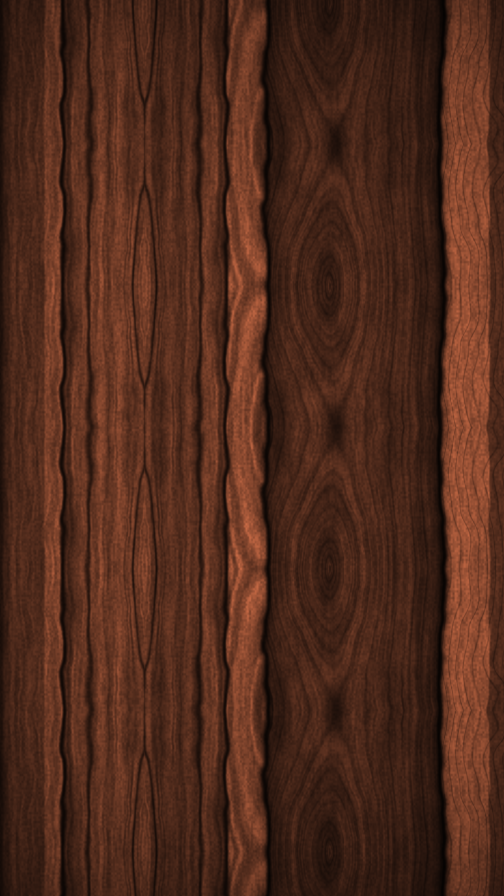
A Shadertoy shader for this texture:

```glsl
// Dark rosewood veneer: mirrored vertical planks with knots, wavy creases and fine grain.

float hash(vec2 p) {
    p = fract(p * vec2(0.1031, 0.1137));
    p += dot(p, p.yx + 33.33);
    return fract((p.x + p.y) * p.x * 7.31);
}

float noise(vec2 p) {
    vec2 i = floor(p), f = fract(p);
    f = f * f * (3.0 - 2.0 * f);
    return mix(mix(hash(i), hash(i + vec2(1, 0)), f.x),
               mix(hash(i + vec2(0, 1)), hash(i + vec2(1, 1)), f.x), f.y);
}

// Dark groove: multiplier that dips at distance zero
float crease(float dist, float width, float depth) {
    return 1.0 - depth * exp(-dist * dist / (width * width));
}

float edge(float at, float x) {
    return smoothstep(at - 0.003, at + 0.003, x);
}

// Straight-grained panel, folded about a vertical seam
float seamPanel(float x, float v, float wobble) {
    float d = abs(x - 0.287);
    float bulge = 0.021 * smoothstep(1.0, 0.1, v);
    float s = d - bulge * exp(-d * 14.0) + wobble;
    float tone = mix(0.32, 0.47, edge(0.088, x));
    tone = mix(tone, 0.42, edge(0.127, x));
    tone = mix(tone, 0.33, edge(0.3, x));
    tone = mix(tone, 0.43, edge(0.398, x));
    tone = mix(tone, 0.53, edge(0.447, x));

    float streaks = 0.5 * noise(vec2(s * 95.0 + 20.0, v * 1.2))
                  + 0.5 * noise(vec2(s * 210.0 + 50.0, v * 2.5));

    // Half rings growing from the right border at each waist
    vec2 r = vec2((x - 0.525) / 0.055, (1.0 - v) / 0.85);
    float ring = length(r) + wobble * 8.0;
    float arcs = noise(vec2(ring * 9.0, 4.0 + v));
    float inArcs = edge(0.452, x);
    tone *= 0.62 + 0.72 * mix(streaks, arcs * 0.7 + streaks * 0.3, inArcs);
    tone *= 1.0 - 0.4 * inArcs * smoothstep(0.5, 0.32, ring);

    tone *= crease(s - 0.004, 0.004, 0.6);
    tone *= crease(s - 0.028, 0.003, 0.25);
    tone *= crease(s - 0.11, 0.005, 0.6);
    tone *= crease(s - 0.16, 0.005, 0.75);
    tone *= crease(s - 0.152, 0.014, 0.2);
    return tone * crease(x, 0.012, 0.6);
}

// Dark plank: saddle-shaped rings make a chain of pinched knots
float knotPanel(float x, float v, float wobble) {
    float dx = x - 0.65 - 0.02 * v * v + wobble * 0.6;
    float knot = 0.5 - 0.5 * cos(3.14159 * v);
    float field = pow(abs(dx) / 0.08, 1.7) + knot;
    float ring = sqrt(field);
    float bands = 0.6 * noise(vec2(ring * 15.0 + 3.0, v * 0.9))
                + 0.4 * noise(vec2(ring * 34.0, v * 2.0));
    float tone = mix(0.29, 0.25, smoothstep(0.05, 0.13, abs(dx)));
    tone *= 0.62 + 0.76 * bands;
    tone *= 1.0 - 0.38 * smoothstep(0.17, 0.05, field);
    vec2 waist = vec2(dx / 0.022, (1.0 - v) / 0.17);
    tone *= 1.0 - 0.5 * exp(-dot(waist, waist));
    return tone * (0.85 + 0.3 * noise(vec2(x * 25.0, v * 5.0)));
}

// Bright plank with thin meandering contours
float brightPanel(float x, float v, float wobble) {
    float contour = x * 58.0 + 2.2 * noise(vec2(x * 14.0, v * 4.5)) + wobble * 30.0;
    float line = abs(fract(contour) - 0.5);
    float tone = 0.55 + 0.12 * noise(vec2(contour * 2.5, v * 2.0));
    tone *= crease(line, 0.09, 0.22);
    return tone * mix(1.0, 0.55, edge(0.968, x + wobble));
}

void mainImage(out vec4 fragColor, in vec2 fragCoord) {
    vec2 uv = fragCoord / iResolution.xy;
    float x = uv.x;

    // Mirrored vertical repeat: 0 at knot centres, 1 at waists
    float v = 2.0 * abs(fract((uv.y - 0.681) / 0.316 + 0.5) - 0.5);
    float fold = abs(x - 0.287);
    float wobble = 0.013 * (noise(vec2(fold * 22.0, v * 4.0)) - 0.5)
                 + 0.006 * (noise(vec2(fold * 30.0 + 9.0, v * 11.0)) - 0.5);

    // Planks joined at two wavy borders
    float border1 = x - 0.53 + wobble;
    float border2 = x - 0.877 + wobble;
    float tone = seamPanel(x, v, wobble);
    tone = mix(tone, knotPanel(x, v, wobble), edge(0.0, border1));
    tone = mix(tone, brightPanel(x, v, wobble), edge(0.0, border2));
    tone *= crease(border1, 0.007, 0.8) * crease(border1 - 0.01, 0.025, 0.25);
    tone *= crease(border2, 0.007, 0.85) * crease(border2 + 0.012, 0.025, 0.35);

    // Pores and fine fibres
    float pores = noise(uv * vec2(270.0, 400.0));
    float fibres = noise(uv * vec2(230.0, 60.0) + 40.0);
    tone *= 0.78 + 0.26 * pores + 0.2 * fibres;

    // Vignette
    vec2 c = abs(uv - 0.5) * 2.0;
    tone *= 1.06 - 0.36 * pow(c.y, 3.0) - 0.16 * pow(c.x, 4.0);

    fragColor = vec4(tone * vec3(1.0, 0.53, 0.345), 1.0);
}
```
